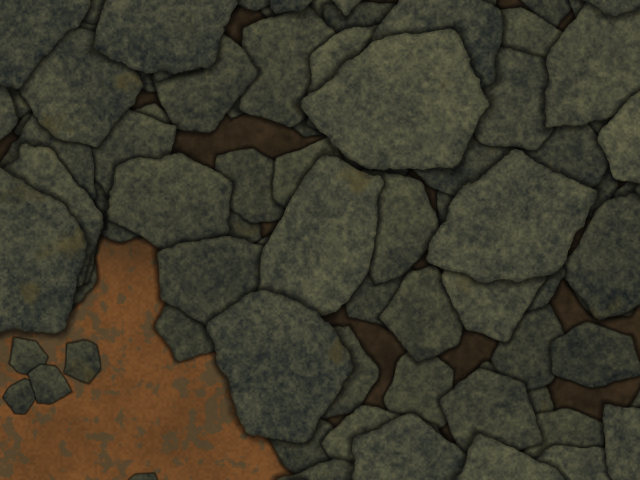
Give the GLSL for this texture, as a Shadertoy shader.

```glsl
const float TAU = 6.28318;
const vec3 STONE_DARK = vec3(0.155, 0.168, 0.150);
const vec3 STONE_LIGHT = vec3(0.335, 0.332, 0.245);
const vec3 RUST = vec3(0.31, 0.26, 0.13);
const vec3 CLAY = vec3(0.42, 0.275, 0.150);
const vec3 DUST = vec3(0.28, 0.26, 0.19);
const vec3 GAP = vec3(0.17, 0.135, 0.09);

float hash(vec2 p) {
    vec3 q = fract(p.xyx * vec3(0.1031, 0.1030, 0.0973));
    q += dot(q, q.yzx + 33.33);
    return fract((q.x + q.y) * q.z);
}

float noise(vec2 p) {
    vec2 i = floor(p), f = fract(p);
    f = f * f * (3.0 - 2.0 * f);
    return mix(mix(hash(i), hash(i + vec2(1, 0)), f.x),
               mix(hash(i + vec2(0, 1)), hash(i + vec2(1, 1)), f.x), f.y);
}

float fbm(vec2 p) {
    float sum = 0.0, amp = 0.5;
    for (int i = 0; i < 4; i++) {
        sum += amp * noise(p);
        p = mat2(0.8, 0.6, -0.6, 0.8) * p * 2.1 + 17.0;
        amp *= 0.5;
    }
    return sum / 0.9375;
}

mat2 rotation(float a) {
    return mat2(cos(a), sin(a), -sin(a), cos(a));
}

// Signed distance to the open patch of clay
float clearing(vec2 p) {
    return length((p - vec2(0.14, 0.10)) * vec2(0.8, 1.0)) - 0.32;
}

// Irregular polygon: xy = outward direction of nearest side, z = distance
vec3 polygon(vec2 q, vec2 id) {
    float sum = 0.0;
    vec2 lean = vec2(0.0);
    for (int k = 0; k < 6; k++) {
        float n = float(k);
        float angle = (n + 0.6 * hash(id + n * 3.7)) * TAU / 6.0;
        vec2 dir = vec2(cos(angle), sin(angle));
        float side = dot(q, dir) - mix(0.8, 1.1, hash(id.yx + n * 5.3 + 9.0));
        float w = exp(28.0 * min(side, 1.5));
        sum += w;
        lean += dir * w;
    }
    return vec3(lean / sum, log(sum) / 28.0);
}

vec3 stoneColor(vec2 p, vec2 q, vec2 lean, float d, vec2 id) {
    vec2 seed = id * 7.3;
    float patches = fbm(p * 17.0 + seed);
    float grain = fbm(p * 85.0 + seed);
    float speck = noise(p * 210.0 + seed);

    // Broad faces: sloping rim plus one ridge across the top
    float bevel = mix(-0.45, -0.15, hash(id + 53.0)) + 0.3 * (patches - 0.5);
    float rim = smoothstep(bevel - 0.05, bevel + 0.05, d);
    float ridgeAngle = TAU * hash(id + 41.0);
    vec2 ridge = vec2(cos(ridgeAngle), sin(ridgeAngle));
    float face = smoothstep(-0.04, 0.04, dot(q, ridge) - 0.15 + 0.4 * (patches - 0.5));
    float light = 0.17 * rim * dot(lean, vec2(-0.35, 0.93))
                + 0.15 * (face - 0.3) * ridge.y;

    float tone = 0.33 + 0.34 * hash(id + 23.0) + light
               + 0.4 * (patches - 0.5) + 1.0 * (grain - 0.5) + 0.38 * (speck - 0.5);
    vec3 col = mix(STONE_DARK, STONE_LIGHT, clamp(tone, -0.35, 1.2));
    float rust = smoothstep(0.70, 0.88, fbm(p * 11.0 + seed + 60.0));
    col = mix(col, RUST, 0.45 * rust);
    return col * mix(1.0, 0.80, smoothstep(-0.07, 0.0, d));
}

// One scattered layer of stones laid over what is below
vec3 stones(vec3 col, vec2 p, float cell, float share, float angle, float shade, bool inside) {
    mat2 turn = rotation(angle);
    vec2 g = turn * p / cell + angle * 13.0;
    vec2 base = floor(g);
    vec2 rough = vec2(fbm(p * 24.0), fbm(p * 24.0 + 50.0)) - 0.5;
    for (int j = -1; j <= 1; j++)
    for (int i = -1; i <= 1; i++) {
        vec2 id = base + vec2(i, j) + 100.0;
        vec2 jitter = vec2(hash(id + 3.0), hash(id + 8.0)) - 0.5;
        vec2 delta = (g - (id - 99.5 + 0.5 * jitter)) * turn;
        vec2 centre = p - delta * cell;
        if (hash(id + 15.0) > share || (clearing(centre) < 0.0) != inside) continue;

        float radius = mix(0.42, 0.56, hash(id + 31.0));
        float stretch = mix(1.0, 1.3, hash(id + 37.0));
        mat2 spin = rotation(TAU * hash(id + 19.0));
        vec2 q = spin * delta / (radius * vec2(stretch, 1.0 / stretch)) + 0.16 * rough;
        vec3 shape = polygon(q, id);
        float size = radius * cell;

        // Contact shadow, then the stone itself
        col *= mix(0.38, 1.0, smoothstep(-0.01, 0.13, shape.z));
        vec3 body = shade * stoneColor(p, q, shape.xy * spin, shape.z, id);
        float edge = 0.0020 / size;
        col = mix(col, body, 1.0 - smoothstep(-edge, edge, shape.z));
    }
    return col;
}

vec3 ground(vec2 p) {
    float open = 1.0 - smoothstep(-0.02, 0.20, clearing(p) + 0.12 * (fbm(p * 8.0) - 0.5));
    float dust = smoothstep(0.47, 0.57, 0.6 * fbm(p * 55.0) + 0.4 * fbm(p * 7.0 + 5.0));
    vec3 clay = CLAY * (0.76 + 0.32 * fbm(p * 12.0 + 30.0) + 0.14 * noise(p * 180.0));
    clay = mix(clay, DUST, 0.65 * dust);
    vec3 soil = GAP * (0.5 + 0.6 * fbm(p * 9.0) + 0.5 * fbm(p * 70.0));
    return mix(soil, clay, open);
}

void mainImage(out vec4 fragColor, in vec2 fragCoord) {
    vec2 p = fragCoord / iResolution.y;
    vec3 col = ground(p);
    col = stones(col, p, 0.075, 0.10, 0.9, 0.9, true);
    col = stones(col, p, 0.17, 1.0, 0.3, 0.88, false);
    col = stones(col, p, 0.21, 0.70, 2.7, 0.95, false);
    col = stones(col, p, 0.25, 0.60, 1.1, 1.02, false);
    col = stones(col, p, 0.28, 0.55, 2.0, 1.06, false);
    fragColor = vec4(col, 1.0);
}
```
